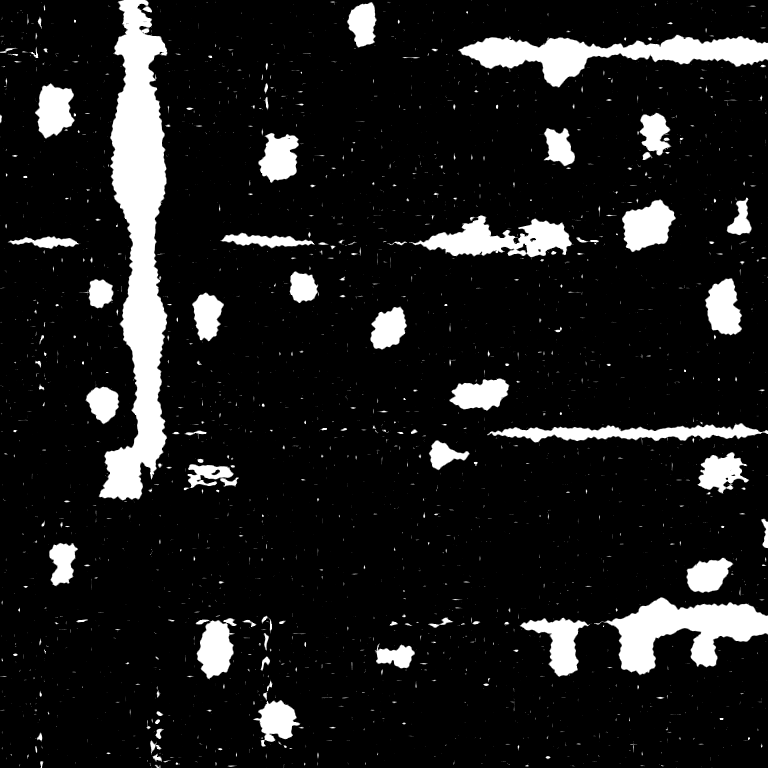
A WebGL 2 fragment shader for this texture:

```glsl
#version 300 es
precision highp float;

uniform vec2 u_resolution;
out vec4 fragColor;

#define CELL 0.11
#define BLOB_DENSITY 0.37
#define BLOB_MIN 0.012
#define BLOB_MAX 0.034
#define ROW_BASE 0.19
#define ROW_GAP 0.247
#define COLUMN_X 0.2
#define COLUMN_GAP 0.147
#define JITTER 0.005
#define EDGE_WOBBLE 0.016
#define SPECK_LIMIT 0.57
#define MERGE 0.012

uint scramble(uint n) {
    n = (n ^ (n >> 15)) * 0x2c1b3c6du;
    n = (n ^ (n >> 12)) * 0x297a2d39u;
    return n ^ (n >> 15);
}

vec2 hash2(vec2 cell) {
    uvec2 q = uvec2(ivec2(cell) + 4096);
    uint n = scramble(q.x + scramble(q.y));
    return vec2(n & 0xffffu, n >> 16) / 65535.0;
}

float cornerSlope(vec2 cell, vec2 offset) {
    float angle = 6.2832 * hash2(cell).x;
    return dot(vec2(cos(angle), sin(angle)), offset);
}

float gradientNoise(vec2 p) {
    vec2 i = floor(p), f = p - i;
    vec2 u = f * f * f * (f * (f * 6.0 - 15.0) + 10.0);
    vec2 e = vec2(1.0, 0.0);
    float low = mix(cornerSlope(i, f), cornerSlope(i + e, f - e), u.x);
    float high = mix(cornerSlope(i + e.yx, f - e.yx), cornerSlope(i + 1.0, f - 1.0), u.x);
    return mix(low, high, u.y);
}

float smoothMin(float a, float b) {
    float h = max(MERGE - abs(a - b), 0.0) / MERGE;
    return min(a, b) - 0.25 * h * h * MERGE;
}

float roundedBox(vec2 p, vec2 halfSize, float radius) {
    vec2 q = abs(p) - halfSize + radius;
    return length(max(q, 0.0)) + min(max(q.x, q.y), 0.0) - radius;
}

// Scattered rounded patches, one at most per grid cell
float blobs(vec2 p) {
    float d = 1.0;
    vec2 home = floor(p / CELL);
    for (int y = -1; y <= 1; y++) {
        for (int x = -1; x <= 1; x++) {
            vec2 cell = home + vec2(x, y);
            vec2 chance = hash2(cell + 300.0);
            if (chance.x > BLOB_DENSITY) continue;
            vec2 center = (cell + 0.5 + 0.6 * (hash2(cell + 500.0) - 0.5)) * CELL;
            vec2 halfSize = mix(vec2(BLOB_MIN), vec2(BLOB_MAX), hash2(cell + 700.0));
            float radius = min(halfSize.x, halfSize.y) * mix(0.4, 1.0, chance.y);
            d = smoothMin(d, roundedBox(p - center, halfSize, radius));
        }
    }
    return d + EDGE_WOBBLE * gradientNoise(p * 24.0);
}

// Broken horizontal bars of uneven thickness
float rows(vec2 p) {
    vec4 thickness = vec4(0.021, 0.006, -0.012, 0.015);
    float d = 1.0;
    for (int k = 0; k < 4; k++) {
        float seed = float(k) * 7.3 + 0.45;
        float cover = clamp(6.0 * (gradientNoise(vec2(p.x * 4.0, seed)) + 0.08), -1.0, 1.0);
        float swell = 1.0 + 0.9 * gradientNoise(vec2(p.x * 22.0, seed + 40.0));
        float bend = abs(thickness[k]) * gradientNoise(vec2(p.x * 5.0, seed + 80.0));
        float bar = abs(p.y - ROW_BASE - ROW_GAP * float(k) - bend) - thickness[k] * cover * swell;
        float start = (k % 2 == 1) ? 0.5 : -0.1;
        d = min(d, max(bar, start - p.x));
    }
    return d;
}

// Tall leaning post that frays out below the middle
float post(vec2 p) {
    float swell = gradientNoise(vec2(3.4, p.y * 9.0));
    float width = 0.017 + 0.01 * swell + 0.05 * max(swell - 0.2, 0.0);
    width = mix(-0.002, width, smoothstep(0.36, 0.46, p.y));
    float lean = 0.175 + 0.035 * (1.0 - p.y) + 0.012 * gradientNoise(vec2(8.6, p.y * 6.0));
    return abs(p.x - lean) - width;
}

// Fine dashes gathered along lattice lines
float specks(vec2 p) {
    float row = abs(fract((p.y - ROW_BASE) / ROW_GAP + 0.5) - 0.5) * ROW_GAP;
    float column = abs(fract((p.x - COLUMN_X) / COLUMN_GAP + 0.5) - 0.5) * COLUMN_GAP;
    float patchy = smoothstep(-0.1, 0.35, gradientNoise(p * 7.0 + 30.5));
    float nearRow = exp(-pow(row / 0.006, 2.0));
    float nearColumn = exp(-pow(column / 0.006, 2.0)) * (1.0 - smoothstep(0.4, 0.55, p.x));
    float flecks = gradientNoise(p * vec2(75.0, 180.0));
    float ticks = gradientNoise(p * vec2(180.0, 90.0) + 60.0);
    float limit = SPECK_LIMIT - 0.05 * patchy;
    float dash = limit - 0.38 * nearRow * patchy - flecks;
    float tick = limit - 0.42 * nearColumn * patchy - ticks;
    return 0.01 * min(dash, tick);
}

void main() {
    vec2 p = gl_FragCoord.xy / u_resolution.y;

    // Stepped, axis-aligned raggedness
    vec2 q = p + JITTER * vec2(gradientNoise(p * vec2(25.0, 160.0)),
                               gradientNoise(p * vec2(160.0, 25.0) + 90.0));
    float d = smoothMin(blobs(q), smoothMin(rows(q), post(q)));

    // Crumbling patches along the edges
    float crumble = smoothstep(0.1, 0.45, gradientNoise(p * 6.0 + 12.3));
    d += 0.006 * gradientNoise(p * 55.0 + 20.0);
    d += 0.025 * crumble * gradientNoise(p * vec2(90.0, 150.0) + 45.0);
    d = min(d, specks(p));

    float ink = clamp(0.5 - d / max(fwidth(d), 1e-5), 0.0, 1.0);
    fragColor = vec4(vec3(ink), 1.0);
}
```
